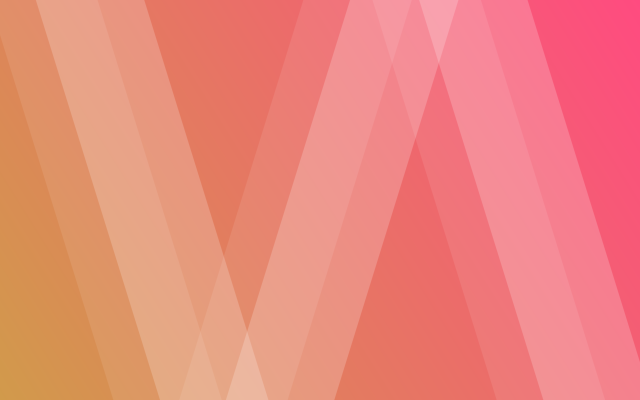
This background is drawn by a Shadertoy shader. Its source:

```glsl
#define GOLD vec3(0.820, 0.604, 0.294)
#define PINK vec3(1.000, 0.294, 0.502)
#define SLANT 0.3104
#define STRIPE_WIDTH 0.271
#define STRIPE_SHIFT 0.1167
#define FAINT_ALPHA 0.09
#define BRIGHT_ALPHA 0.20
#define FALLING_START 0.2833
#define FALLING_STEP 0.9583
#define RISING_START 0.448

// Coverage of a slanted stripe; x is measured from its left edge.
float stripe(float x, float soft) {
    float inside = 0.5 * STRIPE_WIDTH - abs(x - 0.5 * STRIPE_WIDTH);
    return smoothstep(-soft, soft, inside);
}

// Two overlapping translucent white stripes.
vec3 addRibbon(vec3 color, float x, float soft) {
    color = mix(color, vec3(1.0), FAINT_ALPHA * stripe(x, soft));
    return mix(color, vec3(1.0), BRIGHT_ALPHA * stripe(x - STRIPE_SHIFT, soft));
}

void mainImage(out vec4 fragColor, in vec2 fragCoord) {
    vec2 p = fragCoord / iResolution.y;
    vec2 corner = iResolution.xy / iResolution.y;
    float soft = 0.7 * length(vec2(1.0, SLANT)) / iResolution.y;

    // Gradient along the diagonal, from lower left to upper right
    float along = dot(p, corner) / dot(corner, corner);
    vec3 color = mix(GOLD, PINK, clamp(along, 0.0, 1.0));

    // Ribbons that fall to the right
    for (int i = 0; i < 2; i++) {
        float start = FALLING_START + float(i) * FALLING_STEP;
        color = addRibbon(color, p.x + SLANT * p.y - start, soft);
    }

    // Ribbon that rises to the right
    color = addRibbon(color, p.x - SLANT * p.y - RISING_START, soft);

    fragColor = vec4(color, 1.0);
}
```
